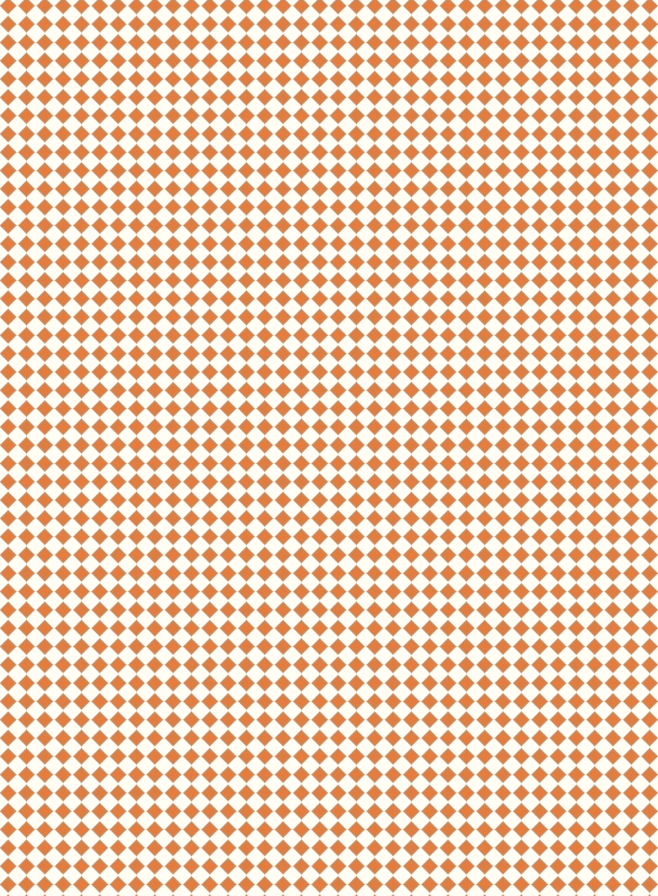
Give the GLSL for this pattern, as a WebGL 2 fragment shader.

```glsl
#version 300 es
precision highp float;
// Rows of small orange diamonds that almost touch tip to tip on warm white.
// Each cell measures a diamond distance; a brown rim softens into the ground,
// and gradient noise varies the orange slightly, like uneven printing.

uniform vec2 u_resolution;
out vec4 fragColor;

const vec2 REPEATS = vec2(35.9, 48.95);      // cells across and down
const vec2 FIRST_CENTER = vec2(0.445, 0.63); // lower left diamond, in cells
const float RADIUS = 0.455;                  // half diagonal, in cells
const float SOFTNESS = 0.075;                // half width of the blurred edge
const float RIM_START = 0.24;                // where orange begins to dull
const float RIM_END = 0.41;                  // where the rim is fully brown
const float WEAR_AMOUNT = 0.55;
const float WEAR_SCALE = 2.3;                // noise cells per diamond
const float TONE_VARIATION = 0.3;            // difference between diamonds

const vec3 GROUND = vec3(1.0, 0.993, 0.955);
const vec3 ORANGE = vec3(0.905, 0.488, 0.235);
const vec3 DULL_ORANGE = vec3(0.82, 0.49, 0.29);
const vec3 RIM_BROWN = vec3(0.785, 0.535, 0.365);

float hash(vec2 p) {
    vec3 q = fract(vec3(p.xyx) * 0.1031);
    q += dot(q, q.yzx + 33.33);
    return fract((q.x + q.y) * q.z);
}

vec2 gradient(vec2 corner) {
    float angle = 6.2832 * hash(corner);
    return vec2(cos(angle), sin(angle));
}

// Gradient noise, roughly -0.7 to 0.7
float gradientNoise(vec2 p) {
    vec2 i = floor(p);
    vec2 f = p - i;
    vec2 u = f * f * f * (f * (f * 6.0 - 15.0) + 10.0);
    vec2 e = vec2(0.0, 1.0);
    float a = dot(gradient(i), f);
    float b = dot(gradient(i + e.yx), f - e.yx);
    float c = dot(gradient(i + e.xy), f - e.xy);
    float d = dot(gradient(i + e.yy), f - e.yy);
    return mix(mix(a, b, u.x), mix(c, d, u.x), u.y);
}

void main() {
    // Cell index and position relative to the nearest diamond center
    vec2 grid = gl_FragCoord.xy / u_resolution * REPEATS - FIRST_CENTER;
    vec2 cell = floor(grid + 0.5);
    vec2 local = abs(grid - cell);
    float dist = local.x + local.y;

    // Edge blur, never thinner than one pixel
    vec2 pixel = REPEATS / u_resolution;
    float blur = max(SOFTNESS, 0.5 * (pixel.x + pixel.y));
    float coverage = 1.0 - smoothstep(RADIUS - blur, RADIUS + blur, dist);

    // Uneven ink within and between diamonds
    float wear = WEAR_AMOUNT * gradientNoise(grid * WEAR_SCALE + 50.0);
    float tone = TONE_VARIATION * hash(cell + 7.0);
    vec3 ink = mix(ORANGE, DULL_ORANGE, clamp(wear + tone, 0.0, 1.0));
    ink = mix(ink, RIM_BROWN, smoothstep(RIM_START, RIM_END, dist));

    fragColor = vec4(mix(GROUND, ink, coverage), 1.0);
}
```
